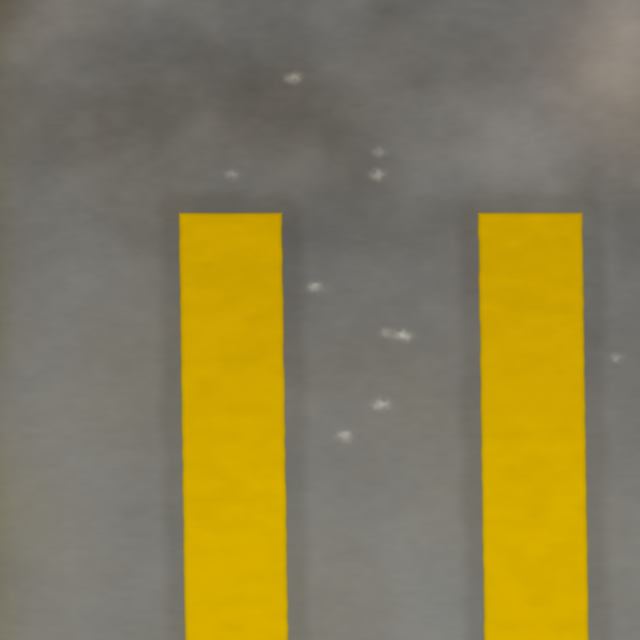
A Shadertoy shader for this texture:

```glsl
float hash(vec2 p) {
    vec3 q = fract(vec3(p.xyx) * 0.1031);
    q += dot(q, q.yzx + 33.33);
    return fract((q.x + q.y) * q.z);
}

float noise(vec2 p) {
    vec2 i = floor(p), f = fract(p);
    f = f * f * (3.0 - 2.0 * f);
    return mix(mix(hash(i), hash(i + vec2(1, 0)), f.x),
               mix(hash(i + vec2(0, 1)), hash(i + vec2(1, 1)), f.x), f.y);
}

float fbm(vec2 p) {
    float sum = 0.0, amp = 0.5;
    for (int i = 0; i < 5; i++) {
        sum += amp * noise(p);
        p = mat2(1.6, 1.2, -1.2, 1.6) * p + 17.3;
        amp *= 0.5;
    }
    return sum;
}

float blob(vec2 p, vec2 center, vec2 radius) {
    vec2 d = (p - center) / radius;
    return exp(-dot(d, d));
}

// Signed distance to a slightly leaning bar that runs off the lower border
float barDistance(vec2 p, float centerX, float halfWidth) {
    float lean = 0.0145 * (0.667 - p.y);
    vec2 d = vec2(abs(p.x - centerX - lean) - halfWidth, p.y - 0.667);
    return length(max(d, 0.0)) + min(max(d.x, d.y), 0.0);
}

vec3 concrete(vec2 p) {
    // Broad light: dim at the top, paler and warmer toward the floor
    vec3 col = mix(vec3(0.495, 0.487, 0.455), vec3(0.415, 0.405, 0.385),
                   smoothstep(0.05, 0.9, p.y));
    col += vec3(0.15, 0.125, 0.11) * blob(p, vec2(0.96, 0.91), vec2(0.12, 0.13));
    col += vec3(0.05, 0.05, 0.055) * blob(p, vec2(0.79, 0.8), vec2(0.13, 0.1));
    col += vec3(0.03, 0.032, 0.036) * blob(p, vec2(0.1, 0.48), vec2(0.13, 0.25));
    col += vec3(0.02, 0.024, 0.03) * blob(p, vec2(0.66, 0.07), vec2(0.08, 0.1));
    col += vec3(0.025, 0.02, 0.015) * blob(p, vec2(0.09, 0.96), vec2(0.08, 0.04));
    col -= 0.035 * blob(p, vec2(0.38, 0.84), vec2(0.08, 0.07));
    col -= 0.04 * blob(p, vec2(0.08, 0.75), vec2(0.06, 0.05));
    col -= 0.045 * blob(p, vec2(0.6, 0.98), vec2(0.03, 0.03));
    col -= 0.04 * blob(p, vec2(0.92, 0.72), vec2(0.025, 0.04));
    col += vec3(-0.015, -0.02, -0.05) * exp(-p.x / 0.025);

    // Cloudy stains, stronger in the upper part, and fine brushed grain
    float stains = fbm(p * vec2(9.0, 11.0) + 4.0) - 0.48;
    float tint = fbm(p * 5.0 + 31.0) - 0.48;
    col += stains * mix(0.05, 0.14, smoothstep(0.3, 0.9, p.y));
    col += tint * vec3(-0.02, 0.0, 0.04);
    col += 0.025 * (fbm(p * vec2(45.0, 110.0)) - 0.48);
    return col;
}

void mainImage(out vec4 fragColor, in vec2 fragCoord) {
    vec2 p = fragCoord / iResolution.xy;
    vec3 col = concrete(p);

    // Pale chips: position and strength
    vec3 chips[10] = vec3[10](
        vec3(0.458, 0.878, 0.20), vec3(0.590, 0.727, 0.17),
        vec3(0.362, 0.727, 0.12), vec3(0.492, 0.552, 0.18),
        vec3(0.629, 0.475, 0.24), vec3(0.595, 0.368, 0.19),
        vec3(0.539, 0.319, 0.16), vec3(0.964, 0.441, 0.11),
        vec3(0.592, 0.763, 0.10), vec3(0.603, 0.479, 0.10));
    vec2 ragged = 0.006 * (vec2(noise(p * 130.0), noise(p * 130.0 + 50.0)) - 0.5);
    for (int i = 0; i < 10; i++) {
        vec2 size = vec2(0.006 + 0.03 * chips[i].z, 0.007);
        col += chips[i].z * vec3(1.0, 0.98, 0.9) * blob(p + ragged, chips[i].xy, size);
    }

    // Darker masked border around each painted bar
    float wobble = 0.0014 * (noise(p * vec2(20.0, 55.0)) - 0.5);
    float bar = min(barDistance(p, 0.360, 0.080), barDistance(p, 0.8285, 0.081)) + wobble;
    float border = 1.0 - smoothstep(0.018, 0.045, bar + 0.02 * (fbm(p * 14.0) - 0.5));
    col = mix(col, col * vec3(0.93, 0.925, 0.91), border);

    // Yellow paint with a soft worn rim
    vec3 paint = mix(vec3(0.835, 0.675, 0.0), vec3(0.785, 0.625, 0.005),
                     smoothstep(0.1, 0.65, p.y));
    paint += vec3(0.05, 0.045, 0.0) * (fbm(p * vec2(25.0, 50.0)) - 0.48);
    paint *= 1.0 - 0.06 * smoothstep(-0.008, 0.0, bar);
    col = mix(col, paint, 1.0 - smoothstep(-0.003, 0.003, bar));

    fragColor = vec4(clamp(col, 0.0, 1.0), 1.0);
}
```
